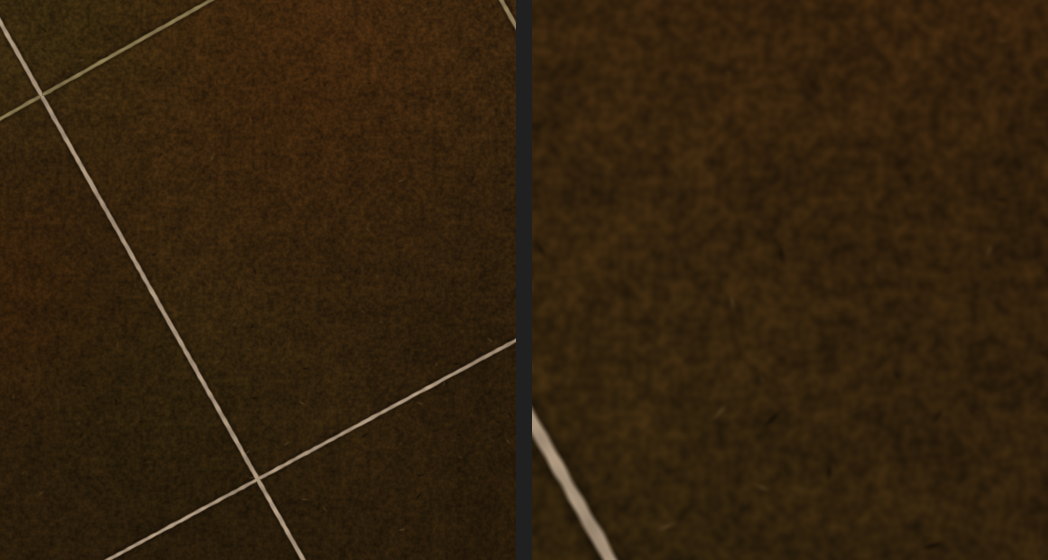
Left, the full canvas; right, a detail of the centre.
Write a Shadertoy shader that draws this texture.

```glsl
// Dark brown stone floor tiles with thin pale grout, seen at a slant.
// A rotated, slightly converging square lattice gives the joints; layered
// gradient noise gives mottling and grain, and a jittered grid the specks.

// Lattice (lengths in canvas heights)
const vec2  CORNER = vec2(0.0742, 0.8294);   // one grout crossing
const float TILT = 0.5131;                   // lattice angle, radians
const vec2  PITCH = vec2(0.799, 0.7865);     // tile size
const float CONVERGE = 0.0245;               // perspective narrowing
const vec2  GROUT_HALF = vec2(0.0038, 0.0031);
const float GROUT_SOFT = 0.0021;
const float SHADOW_WIDTH = 0.009;
const float WOBBLE = 0.0012;

// Colours
const vec3 STONE_LIT   = vec3(0.215, 0.146, 0.061);
const vec3 STONE_DIM   = vec3(0.148, 0.100, 0.036);
const vec3 WARM_TINT   = vec3(1.10, 0.97, 0.85);
const vec3 OLIVE_TINT  = vec3(0.97, 1.08, 0.95);
const vec3 GROUT_PALE  = vec3(0.65, 0.57, 0.48);
const vec3 GROUT_OLIVE = vec3(0.52, 0.46, 0.31);
const vec3 SPECK_COLOR = vec3(0.36, 0.27, 0.15);

// Surface
const float MOTTLE_FREQ = 26.0;
const float GRAIN_FREQ = 92.0;
const float FINE_FREQ = 180.0;
const float SPECK_FREQ = 30.0;
const float SPECK_SHARE = 0.16;

vec2 hash2(vec2 p) {
    vec3 q = fract(p.xyx * vec3(0.1031, 0.1030, 0.0973));
    q += dot(q, q.yzx + 33.33);
    return fract((q.xx + q.yz) * q.zy);
}

float cornerSlope(vec2 cell, vec2 offset) {
    float a = 6.2832 * hash2(cell).x;
    return dot(vec2(cos(a), sin(a)), offset);
}

// Gradient noise, about -0.7 to 0.7
float gradientNoise(vec2 p) {
    vec2 i = floor(p), f = fract(p), e = vec2(1.0, 0.0);
    vec2 w = f * f * f * (f * (f * 6.0 - 15.0) + 10.0);
    return mix(mix(cornerSlope(i, f), cornerSlope(i + e, f - e), w.x),
               mix(cornerSlope(i + e.yx, f - e.yx), cornerSlope(i + 1.0, f - 1.0), w.x), w.y);
}

// Canvas point to lattice lengths, with the rows converging
vec2 toLattice(vec2 p) {
    vec2 d = p - CORNER;
    float c = cos(TILT), s = sin(TILT);
    vec2 q = vec2(c * d.x + s * d.y, c * d.y - s * d.x);
    q.y /= 1.0 + CONVERGE * q.x;
    return q;
}

float glow(vec2 p, vec2 center, float radius) {
    vec2 d = (p - center) / radius;
    return exp(-dot(d, d));
}

// Short chips: positive is pale, negative is dark
float specks(vec2 p) {
    vec2 cell = floor(p * SPECK_FREQ);
    vec2 pick = hash2(cell + 71.0), shape = hash2(cell + 19.0);
    vec2 d = fract(p * SPECK_FREQ) - mix(vec2(0.2), vec2(0.8), hash2(cell + 43.0));
    float a = 3.1416 * shape.x;
    d = vec2(cos(a) * d.x + sin(a) * d.y, cos(a) * d.y - sin(a) * d.x);
    d /= vec2(mix(0.06, 0.17, shape.y), 0.05);
    float strength = step(pick.x, SPECK_SHARE) * mix(0.3, 1.0, shape.y);
    return strength * exp(-dot(d, d)) * (pick.y < 0.55 ? 1.0 : -1.0);
}

vec3 stone(vec2 p, vec2 tile) {
    // Broad light and hue drift
    float drift = gradientNoise(p * 4.0 + 7.0);
    float light = 0.15 + 0.85 * p.y + 0.3 * drift - 0.25 * glow(p, vec2(0.95, 0.5), 0.3);
    vec3 color = mix(STONE_DIM, STONE_LIT, clamp(light, 0.0, 1.15));
    float warm = glow(p, vec2(0.55, 0.9), 0.4) + glow(p, vec2(0.0, 0.48), 0.2);
    float olive = glow(p, vec2(0.1, 1.0), 0.25) + 0.6 * glow(p, vec2(0.3, 0.3), 0.25);
    color *= mix(vec3(1.0), WARM_TINT, min(warm, 1.0));
    color *= mix(vec3(1.0), OLIVE_TINT, min(olive, 1.0));
    color *= 0.97 + 0.06 * hash2(tile + 11.0).x;

    // Mottling, grain and chips
    float grain = 0.20 * gradientNoise(p * MOTTLE_FREQ)
                + 0.32 * gradientNoise(p * GRAIN_FREQ + 31.0)
                + 0.26 * gradientNoise(p * FINE_FREQ + 57.0);
    color *= 1.0 + grain;
    float chip = specks(p);
    color = mix(color, SPECK_COLOR, 0.65 * max(chip, 0.0));
    return color * (1.0 + 0.5 * min(chip, 0.0));
}

void mainImage(out vec4 fragColor, in vec2 fragCoord) {
    vec2 p = fragCoord / iResolution.y;
    vec2 q = toLattice(p);
    vec2 joint = round(q / PITCH);
    vec3 color = stone(p, floor(q / PITCH));

    // Distance to the nearest joint on each axis, with ragged edges
    float ragged = WOBBLE * gradientNoise(p * 70.0);
    vec2 edge = abs(q - joint * PITCH) - GROUT_HALF + ragged;
    float soft = max(GROUT_SOFT, 0.75 / iResolution.y);
    vec2 cover = 1.0 - smoothstep(-soft, soft, edge);
    float grout = max(cover.x, cover.y);

    // Shaded tile rims, then grout that dulls toward the top joints
    float rim = 1.0 - smoothstep(0.0, SHADOW_WIDTH, min(edge.x, edge.y));
    color *= 1.0 - 0.25 * rim;
    float dull = cover.y > cover.x ? smoothstep(-1.0, 0.0, joint.y) : 0.7 * step(0.5, joint.x);
    vec3 groutColor = mix(GROUT_PALE, GROUT_OLIVE, dull);
    groutColor *= 1.0 + 0.2 * gradientNoise(p * 60.0 + 5.0) + 0.12 * gradientNoise(p * 9.0);
    fragColor = vec4(mix(color, groutColor, grout), 1.0);
}
```
